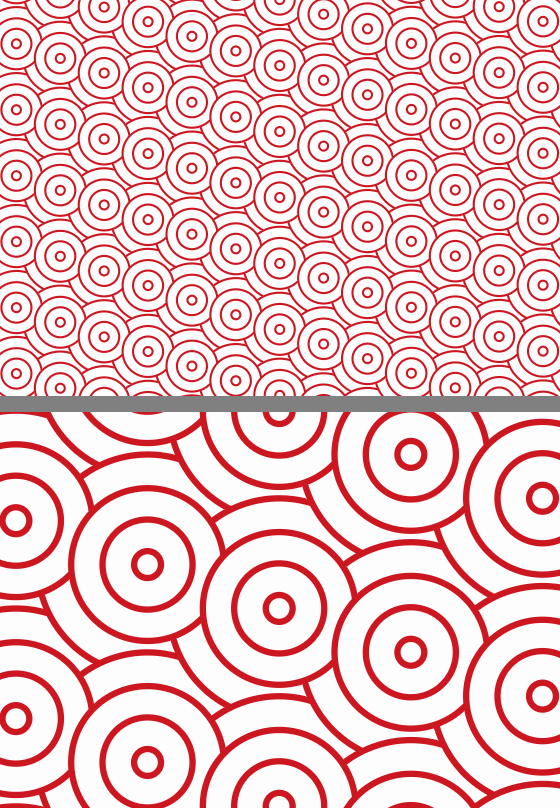
Top: the whole. Bottom: its middle third, enlarged.
This pattern is drawn by a WebGL 1 fragment shader. Its source:

```glsl
precision highp float;

uniform vec2 u_resolution;

// Lengths are in column pitches
#define COLUMNS 12.76
#define ORIGIN vec2(0.374, 0.998)
#define COLUMN_DROP 0.3331
#define ROW_PITCH 1.503
#define DOT_RADIUS 0.102
#define MIDDLE_RADIUS 0.342
#define DISC_RADIUS 0.580
#define HALO_RADIUS 0.836
#define LINE_WIDTH 0.048
#define PAPER vec3(0.995, 0.993, 0.993)
#define INK vec3(0.80, 0.09, 0.13)

// Coverage of the region where a signed distance is negative
float fill(float dist, float pixel) {
  return clamp(0.5 - dist / pixel, 0.0, 1.0);
}

float ring(float dist, float radius, float pixel) {
  return fill(abs(dist - radius) - 0.5 * LINE_WIDTH, pixel);
}

// Opaque outlined disc laid over the ink below it
float coverWithDisc(float ink, float dist, float radius, float pixel) {
  ink *= 1.0 - fill(dist - radius, pixel);
  return max(ink, ring(dist, radius, pixel));
}

// Distance to one of the two nearest rows in a sheared column; y runs down
float centreDistance(vec2 p, float column, float rowOffset) {
  vec2 q = p - vec2(column, column * COLUMN_DROP);
  float row = floor(q.y / ROW_PITCH) + rowOffset;
  return length(q - vec2(0.0, row * ROW_PITCH));
}

void main() {
  float pixel = COLUMNS / u_resolution.x;
  vec2 fromTop = vec2(gl_FragCoord.x, u_resolution.y - gl_FragCoord.y);
  vec2 p = fromTop * pixel - ORIGIN;
  float firstColumn = floor(p.x);
  float ink = 0.0;

  // Halos: right overlaps left, lower overlaps upper
  for (int i = 0; i < 2; i++) {
    for (int j = 0; j < 2; j++) {
      float dist = centreDistance(p, firstColumn + float(i), float(j));
      ink = coverWithDisc(ink, dist, HALO_RADIUS, pixel);
    }
  }

  // Targets lie above every halo, right over left
  for (int i = 0; i < 2; i++) {
    for (int j = 0; j < 2; j++) {
      float dist = centreDistance(p, firstColumn + float(i), float(j));
      ink = coverWithDisc(ink, dist, DISC_RADIUS, pixel);
      ink = max(ink, ring(dist, MIDDLE_RADIUS, pixel));
      ink = max(ink, ring(dist, DOT_RADIUS, pixel));
    }
  }

  gl_FragColor = vec4(mix(PAPER, INK, ink), 1.0);
}
```
